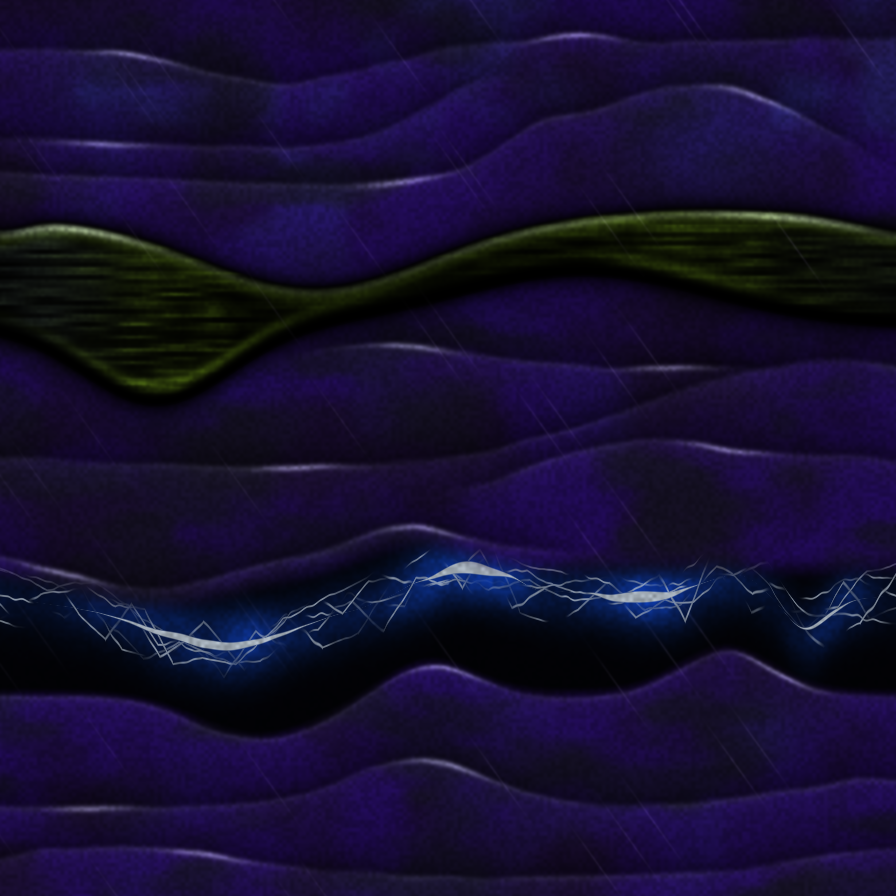
A Shadertoy shader for this background:

```glsl
// Dark violet folds with lit crests, crossed by a mossy scan-lined ribbon
// and a black rift of blue lightning. Contours are sums of Gaussian bumps;
// mottling, grain, filaments and scratches come from hashed noise.

#define CLOTH_DARK vec3(.085, .04, .165)
#define CLOTH_LIGHT vec3(.115, .035, .31)
#define CLOTH_BLUE vec3(.13, .125, .4)
#define MOSS vec3(.16, .22, .035)
#define GLOW vec3(.04, .19, .56)
#define BOLT vec3(.62, .66, .7)
#define CREST vec3(.46, .46, .54)
#define GRAIN .3
#define FILAMENTS 6
#define SCRATCHES .07

float hash(vec2 p) {
  vec3 q = fract(vec3(p.xyx) * .1031);
  q += dot(q, q.yzx + 33.33);
  return fract((q.x + q.y) * q.z);
}

float noise(vec2 p) {
  vec2 i = floor(p), f = fract(p);
  f = f * f * (3. - 2. * f);
  return mix(mix(hash(i), hash(i + vec2(1, 0)), f.x),
             mix(hash(i + vec2(0, 1)), hash(i + vec2(1, 1)), f.x), f.y);
}

float fbm(vec2 p) {
  return .55 * noise(p) + .3 * noise(p * 2.1 + 7.) + .15 * noise(p * 4.3 + 19.);
}

float bump(float x, float center, float width) {
  float t = (x - center) / width;
  return exp(-t * t);
}

// A fold at height h; span holds two glint positions, then start and end.
void addFold(inout vec3 col, vec2 p, float h, vec4 span) {
  float d = p.y - h + .005 * (noise(p * 22.) - .5);
  float vis = smoothstep(-.07, .07, p.x - span.z) * smoothstep(-.07, .07, span.w - p.x);
  float above = smoothstep(-.007, .007, d);
  float glint = bump(p.x, span.x, .04) + bump(p.x, span.y, .04);
  col *= 1. - .5 * vis * above * exp(-max(d, 0.) / .028);
  col += vis * (1. - above) * exp(min(d, 0.) / .02) * vec3(.03, .03, .045);
  float line = .13 * noise(vec2(p.x * 13., h * 9.)) + .62 * glint;
  col += vis * CREST * line * bump(d, -.001, .0035);
}

vec3 cloth(vec2 p) {
  vec3 col = mix(CLOTH_DARK, CLOTH_LIGHT, smoothstep(.3, .7, fbm(p * vec2(8, 10))));
  float blue = smoothstep(.5, .8, fbm(p * 9. + 31.)) * (.15 + .45 * smoothstep(.65, .85, p.y));
  blue += .45 * bump(distance(p, vec2(.79, .85)), 0., .09);
  blue += .4 * bump(distance(p, vec2(.12, .9)), 0., .07);
  blue += .35 * bump(distance(p, vec2(.85, .18)), 0., .05);
  col = mix(col, CLOTH_BLUE, min(blue, .8));
  float haze = smoothstep(.48, .75, fbm(p * vec2(8, 15) + 53.));
  return mix(col, vec3(.065, .065, .1), .65 * haze);
}

void addRibbon(inout vec3 col, vec2 p) {
  float x = p.x;
  float top = .76 - .08 * bump(x, .35, .18) + .008 * bump(x, .78, .14)
            - .014 * bump(x, 0., .04) - .018 * bump(x, 1.02, .08);
  float bottom = .632 - .085 * bump(x, .175, .115) + .06 * bump(x, .65, .2);
  float under = top - p.y, over = p.y - bottom, inside = min(under, over);
  col *= 1. - .9 * exp(-max(-inside, 0.) / .014);

  float scan = noise(vec2(x * 20., p.y * 210.));
  float lit = .12 + .65 * bump(x, .17, .09) + .5 * bump(x, .79, .15);
  vec3 fill = MOSS * lit * (.15 + 1.2 * scan * scan) * (.2 + 1.5 * fbm(p * 30.));
  fill += vec3(.06, .07, .09) * scan * (bump(x, .04, .09) + .5 * bump(x, 1., .13));
  fill *= smoothstep(.008, .026, over);

  // Glowing lower seam and pale upper rim.
  float seam = .1 + bump(x, .22, .13) + .7 * bump(x, .77, .08);
  fill += MOSS * (.7 * seam * bump(over, .022, .007) + .5 * bump(under, .013, .008));
  float rim = .2 + bump(x, .09, .07) + .9 * bump(x, .87, .08) + .3 * bump(x, .63, .12);
  fill += vec3(.37, .4, .35) * rim * bump(under, .007, .0045);
  col = mix(col, fill, smoothstep(-.002, .004, inside));
}

void addRift(inout vec3 col, vec2 p, float top, float bottom, float px) {
  float x = p.x;
  float path = .335 - .054 * bump(x, .25, .14) + .034 * bump(x, .52, .07)
             + .022 * bump(x, .82, .05) - .04 * bump(x, .9, .035);
  float mask = smoothstep(0., .035, top - p.y) * smoothstep(-.002, .012, p.y - bottom);
  float power = .2 + .6 * bump(x, .24, .13) + .75 * bump(x, .52, .08)
              + .7 * bump(x, .73, .08) + .35 * bump(x, .93, .05);
  vec3 rift = vec3(.006, .007, .018)
            + GLOW * power * bump(p.y, path, .036) * (.4 + fbm(p * 18.));

  // Tapered cores, then thin broken zigzag filaments around them.
  float core = .0055 * bump(x, .235, .09) + .0075 * bump(x, .525, .04)
             + .007 * bump(x, .715, .045) + .003 * bump(x, .92, .03) - .0008;
  float wobble = .006 * (noise(vec2(x * 35., 3)) - .5);
  float bolt = smoothstep(-px, px, core - abs(p.y - path - wobble));
  for (int i = 0; i < FILAMENTS; i++) {
    float seed = float(i) * 7. + 2., freq = 19. + 3. * float(i);
    float t = x * freq + seed, k = floor(t);
    float a = hash(vec2(k, seed)), b = hash(vec2(k + 1., seed));
    float slope = .07 * freq * (b - a);
    float jag = .004 * (noise(vec2(x * 120., seed)) - .5);
    float d = abs(p.y - path - jag - .07 * (mix(a, b, t - k) - .5)) / sqrt(1. + slope * slope);
    float gate = smoothstep(.35, .75, noise(vec2(x * 45., seed + .5)));
    bolt = max(bolt, .75 * gate * (1. - smoothstep(.0002, .0007 + px, d)));
  }
  col = mix(col, mix(rift, BOLT, bolt), mask);
}

void mainImage(out vec4 fragColor, in vec2 fragCoord) {
  vec2 p = fragCoord / iResolution.xy;
  float x = p.x, right = bump(x, 1., .16);
  vec3 col = cloth(p);

  // Folds from top to bottom.
  addFold(col, p, .944 + .012 * x - .041 * bump(x, .32, .13) + .012 * bump(x, .64, .05), vec4(.15, .64, -1, 2));
  addFold(col, p, .845 - .04 * x + .09 * bump(x, .56, .12), vec4(.12, -1, -1, .55));
  addFold(col, p, .808 - .05 * x + .135 * bump(x, .79, .22) + .02 * bump(x, .6, .05), vec4(.45, .84, -1, .96));
  addFold(col, p, .588 + .028 * bump(x, .43, .13), vec4(.46, .75, .36, .86));
  addFold(col, p, .488 - .045 * x + .15 * bump(x, .95, .33), vec4(.33, -1, -1, 2));
  addFold(col, p, .435 + .07 * bump(x, .72, .18) + .045 * right, vec4(.81, -1, .53, 2));
  addFold(col, p, .1 + .052 * bump(x, .47, .11) + .03 * right, vec4(.1, .5, -1, 2));
  addFold(col, p, .02 + .035 * bump(x, .13, .2) + .03 * right, vec4(.23, -1, -1, 2));
  float top = .384 - .04 * bump(x, .17, .13) + .03 * bump(x, .46, .075);
  float bottom = .222 - .048 * bump(x, .29, .1) + .036 * bump(x, .48, .07) + .05 * bump(x, .81, .075);
  addFold(col, p, top, vec4(.07, .47, -1, .62));
  addFold(col, p, bottom, vec4(.5, .87, -1, 2));
  addRibbon(col, p);
  addRift(col, p, top, bottom, 1. / iResolution.y);

  // Slanted scratches and fine grain.
  vec2 s = vec2(dot(p, vec2(.81, .58)) * 90., dot(p, vec2(.58, -.81)) * 7.);
  float streak = step(.9, hash(floor(s) + 40.)) * bump(fract(s.x), .5, .13) * bump(fract(s.y), .5, .28);
  col += SCRATCHES * streak * (.4 + .6 * x) * vec3(.9, .8, 1.1);
  col *= 1. + GRAIN * (noise(p * 230.) - .5);
  fragColor = vec4(clamp(col, 0., 1.), 1);
}
```
